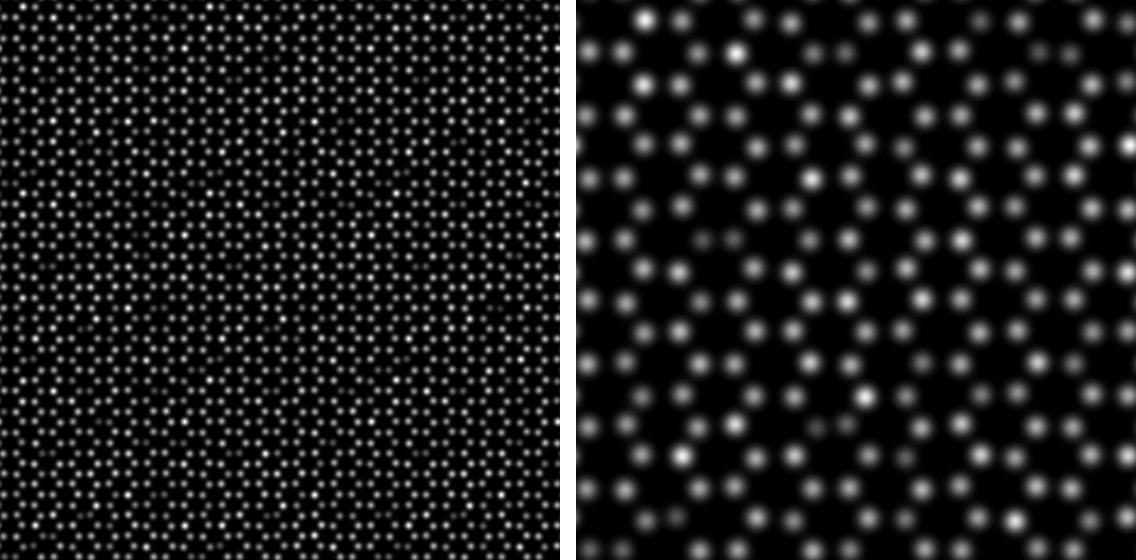
Left: the whole. Right: its middle third, enlarged.
Reproduce this pattern procedurally as a three.js fragment shader.

```glsl
// Honeycomb lattice of soft glowing dots on black, in horizontal pairs with slight wear.
varying vec2 vUv;

const vec2 GRID = vec2(15.0, 54.0);       // pairs across, rows up
const vec2 BLOCK = vec2(5.0, 18.0);       // block over which most variation recurs
const vec2 ORIGIN = vec2(0.269, 0.314);   // centre of the first pair, in cells
const float HALF_PAIR = 1.0 / 90.0;       // half the gap between paired dots
const float DOT_SIGMA = 0.0044;           // softness radius of a dot
const float JITTER = 0.0014;              // largest shift of a dot
const float STRAY_SHARE = 0.16;           // pairs that break the block repeat
const float FADED_SHARE = 0.08;           // pairs that are dim and pulled together
const float FADED_LEVEL = 0.62;
const float FADED_GAP = 0.84;
const float BASE_LEVEL = 0.59;
const float LEVEL_SPREAD = 0.14;
const float BRIGHT_BOOST = 0.28;          // rare bright dots
const float WEAK_DROP = 0.20;             // rare weak dots
const float BLACK_POINT = 0.02;

vec3 hash3(vec3 p) {
  p = fract(p * vec3(0.1031, 0.1030, 0.0973));
  p += dot(p, p.yxz + 33.33);
  return fract((p.xxy + p.yxx) * p.zyx);
}

// Light of one dot at offset d from its resting place
float dotLight(vec2 d, vec3 random) {
  d -= (random.xy * 2.0 - 1.0) * JITTER;
  float level = BASE_LEVEL + LEVEL_SPREAD * random.z
    + BRIGHT_BOOST * pow(random.z, 16.0)
    - WEAK_DROP * pow(1.0 - random.z, 12.0);
  return level * exp(-0.5 * dot(d, d) / (DOT_SIGMA * DOT_SIGMA));
}

// Light of the nearest pair in one row; odd rows shift by half a cell
float rowLight(vec2 p, float row) {
  float x = p.x - ORIGIN.x - 0.5 * mod(row, 2.0);
  float column = floor(x + 0.5);
  vec2 d = vec2(x - column, p.y - ORIGIN.y - row) / GRID;

  // Wrapped identity, so that the edges join
  vec2 cell = mod(vec2(column, row), GRID);
  bool stray = hash3(vec3(cell, 7.0)).x < STRAY_SHARE;
  vec2 site = stray ? cell + GRID : mod(cell, BLOCK);

  float faded = step(hash3(vec3(site, 11.0)).y, FADED_SHARE);
  vec2 arm = vec2(HALF_PAIR * mix(1.0, FADED_GAP, faded), 0.0);
  float light = dotLight(d + arm, hash3(vec3(site, 23.0)))
    + dotLight(d - arm, hash3(vec3(site, 41.0)));
  return light * mix(1.0, FADED_LEVEL, faded);
}

void main() {
  vec2 p = vUv * GRID;
  float nearestRow = floor(p.y - ORIGIN.y + 0.5);

  // Gather the nearest row and its two neighbours
  float light = 0.0;
  for (int i = -1; i <= 1; i++) {
    light += rowLight(p, nearestRow + float(i));
  }
  gl_FragColor = vec4(vec3(clamp(light - BLACK_POINT, 0.0, 1.0)), 1.0);
}
```
